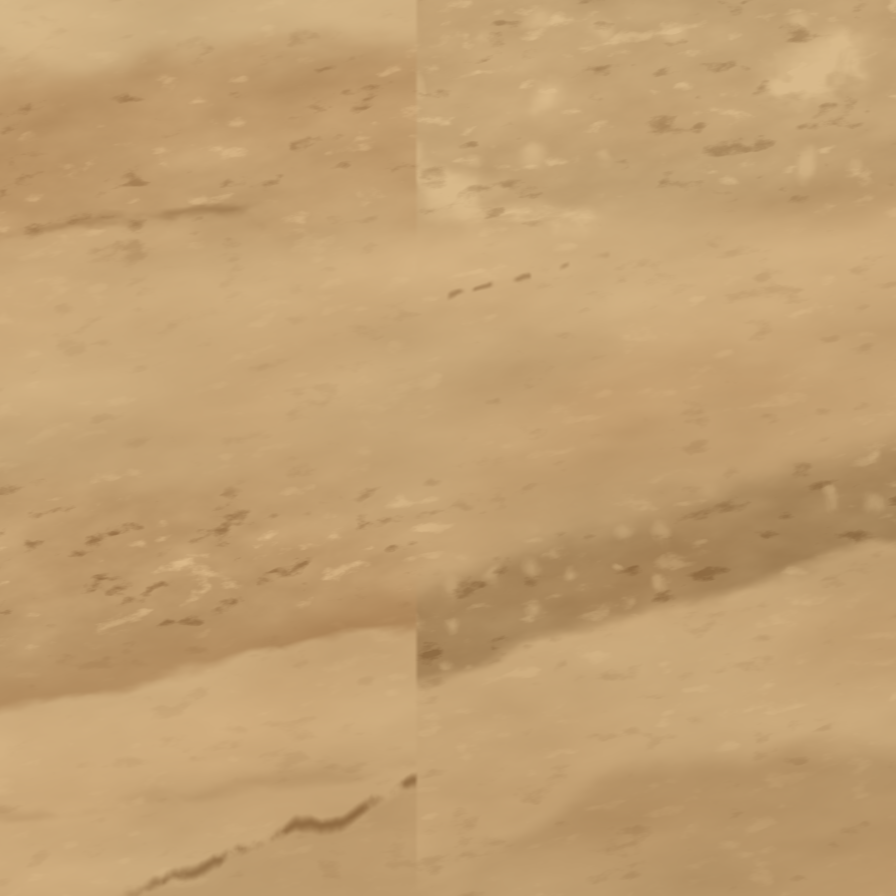
Give the GLSL for this texture, as a three.js fragment shader.

```glsl
varying vec2 vUv;

#define DARK vec3(0.625, 0.485, 0.318)
#define LIGHT vec3(0.832, 0.702, 0.518)
#define WARM_SHIFT vec3(0.012, -0.008, -0.014)
#define SEAM_X 0.465
#define SEAM_SOFT 0.003
#define GRAIN_SLOPE 0.15
#define WOBBLE 0.06
#define CLOUDING 0.50
#define MOTTLING 0.34
#define FLECKING 0.55

float hash(vec2 p) {
  vec3 q = fract(p.xyx * 0.1031);
  q += dot(q, q.yzx + 33.33);
  return fract((q.x + q.y) * q.z);
}

float noise(vec2 p) {
  vec2 i = floor(p), f = fract(p);
  f = f * f * (3.0 - 2.0 * f);
  return mix(mix(hash(i), hash(i + vec2(1.0, 0.0)), f.x),
             mix(hash(i + vec2(0.0, 1.0)), hash(i + 1.0), f.x), f.y);
}

float fbm(vec2 p) {
  float sum = 0.0, amp = 0.5;
  for (int i = 0; i < 5; i++) {
    sum += amp * noise(p);
    p = mat2(1.6, 1.0, -1.0, 1.6) * p + 17.3;
    amp *= 0.5;
  }
  return sum;
}

// Layer between two heights, each edge with its own softness
float layer(float y, float low, float high, float softLow, float softHigh) {
  return smoothstep(low - softLow, low + softLow, y)
       * (1.0 - smoothstep(high - softHigh, high + softHigh, y));
}

// Soft line from a to b
float stroke(vec2 p, vec2 a, vec2 b, float width) {
  vec2 d = b - a;
  float along = clamp(dot(p - a, d) / dot(d, d), 0.0, 1.0);
  return 1.0 - smoothstep(0.0, width, length(p - a - d * along));
}

// Pale ragged inclusions, one per occupied cell
float pebbles(vec2 p, float cells) {
  vec2 g = p * cells, id = floor(g);
  vec2 centre = 0.35 + 0.3 * vec2(hash(id), hash(id + 31.7));
  float radius = 0.16 + 0.2 * hash(id + 7.1);
  float d = length(fract(g) - centre) + 0.3 * (fbm(g * 3.0) - 0.48);
  return step(0.5, hash(id + 53.9)) * (1.0 - smoothstep(0.0, radius, d));
}

// Both tiles return tone (x), warmth (y) and roughness (z)
vec3 leftTile(vec2 p, vec2 w) {
  float y = w.y - 0.06 * w.x;
  float edge = 0.205 + 0.19 * w.x;
  float brown = layer(w.y, edge, edge + 0.055, 0.010, 0.04);
  float tan1 = layer(y, 0.73, 0.915, 0.03, 0.025);
  float mottled = layer(w.y, edge + 0.06, 0.45, 0.03, 0.05);
  float crown = smoothstep(0.90, 0.95, y);
  float tone = 0.66 - 0.11 * tan1 - 0.13 * mottled - 0.42 * brown + 0.25 * crown;
  tone += 0.17 * layer(y, 0.50, 0.70, 0.06, 0.03) + 0.10 * layer(w.y, 0.0, edge, 0.1, 0.01);

  // Ragged crack with a duller bed beneath it
  float crackY = 0.41 * (p.x - 0.16) + 0.05 * (fbm(vec2(p.x * 16.0, 4.0)) - 0.48);
  float strength = fbm(p * 30.0 + 3.0);
  float crack = 1.0 - smoothstep(0.0, 0.004 + 0.013 * strength, abs(p.y - crackY));
  crack *= smoothstep(0.12, 0.19, p.x) * smoothstep(0.22, 0.6, strength);
  tone -= 0.95 * crack + 0.2 * (1.0 - smoothstep(-0.012, 0.004, p.y - crackY));

  // Thin bedding lines
  float bed = smoothstep(0.25, 0.6, fbm(p * vec2(14.0, 30.0)));
  tone -= 0.45 * bed * stroke(w, vec2(-0.05, 0.73), vec2(0.29, 0.767), 0.011);
  tone -= 0.18 * bed * stroke(w, vec2(-0.05, 0.09), vec2(0.46, 0.16), 0.018);
  float warmth = 0.5 * tan1 + 0.7 * brown + 0.3 * mottled - 0.4 * crown;
  return vec3(tone, warmth, 0.25 + 0.6 * tan1 + mottled);
}

vec3 rightTile(vec2 p, vec2 w) {
  float x = w.x - SEAM_X;
  float edge = 0.245 + 0.27 * x + 0.05 * x * x;
  float ash = layer(w.y, edge, edge + 0.105, 0.012, 0.035);
  float rosy = layer(w.y - 0.12 * x, 0.42, 0.55, 0.05, 0.04) * smoothstep(-0.05, 0.25, x);
  float crown = smoothstep(0.72, 0.80, w.y - 0.05 * x);
  float tone = 0.70 - 0.57 * ash - 0.14 * rosy - 0.05 * crown;
  tone += 0.12 * layer(w.y - 0.1 * x, 0.58, 0.72, 0.04, 0.05);
  tone += 0.42 * ash * pebbles(w, 21.0) + 0.25 * crown * pebbles(w, 14.0);

  // Lower corner shadow and pale calcite smears
  float shade = 0.02 + 0.12 * smoothstep(0.0, 0.25, x) + 0.06 * x;
  tone -= 0.23 * (1.0 - smoothstep(-0.03, 0.015, w.y - shade));
  float ragged = smoothstep(0.2, 0.55, fbm(w * vec2(22.0, 38.0)));
  tone += 0.40 * ragged * stroke(w, vec2(0.45, 0.80), vec2(0.65, 0.75), 0.028);
  tone += 0.48 * ragged * stroke(w, vec2(0.88, 0.91), vec2(0.94, 0.93), 0.045);

  // Dashed hairline
  float dash = smoothstep(0.35, 0.7, noise(vec2(p.x * 65.0, 2.0)));
  vec2 bent = p + vec2(0.0, 0.012 * (fbm(p * 30.0) - 0.48));
  tone -= 0.65 * dash * stroke(bent, vec2(0.49, 0.665), vec2(0.73, 0.73), 0.006);
  return vec3(tone, 0.55 * rosy - 0.3 * ash - 0.3 * crown, 0.35 + 0.5 * crown + 0.5 * ash);
}

void main() {
  vec2 p = vUv;
  vec2 q = vec2(p.x, p.y - GRAIN_SLOPE * p.x);
  vec2 w = p + vec2(0.0, WOBBLE * (fbm(q * vec2(10.0, 22.0)) - 0.48));

  // The joint fades out where both tiles share a bed
  float soft = mix(SEAM_SOFT, 0.09, layer(p.y, 0.38, 0.66, 0.04, 0.04));
  vec3 stone = mix(leftTile(p, w), rightTile(p, w), smoothstep(-soft, soft, p.x - SEAM_X));

  // Cloudy grain, fine mottling and sparse ragged flecks
  float clouds = fbm(q * vec2(5.0, 14.0) + 40.0) - 0.48;
  float mottle = fbm(q * vec2(24.0, 48.0) + 11.0) - 0.48;
  float spots = fbm(q * vec2(27.0, 62.0) + 90.0);
  float flecks = 0.7 * smoothstep(0.62, 0.82, 0.96 - spots) - smoothstep(0.62, 0.82, spots);
  float tone = stone.x + CLOUDING * clouds;
  tone += stone.z * (MOTTLING * mottle + FLECKING * flecks);

  float warmth = stone.y + 1.2 * (fbm(q * vec2(4.0, 8.0) + 70.0) - 0.48);
  gl_FragColor = vec4(mix(DARK, LIGHT, clamp(tone, -0.3, 1.1)) + WARM_SHIFT * warmth, 1.0);
}
```
